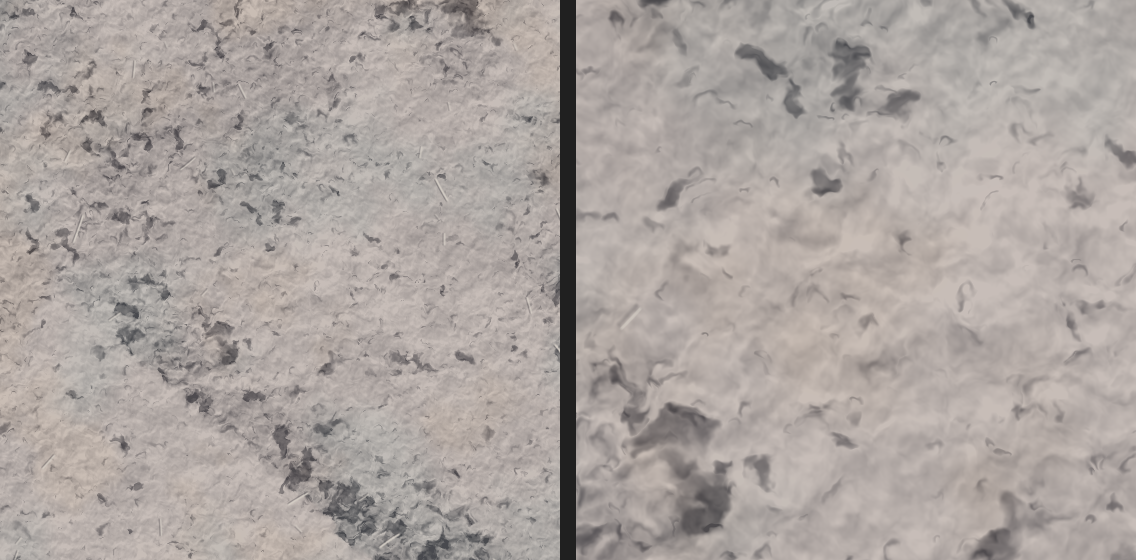
Left, the full canvas; right, a detail of the centre.
Give the GLSL for this texture, as a WebGL 1 fragment shader.

```glsl
precision highp float;
// Dry, trampled soil with a rough diagonal rut, dark pits and scattered straw.
// Layered noise gives relief lit from one side; warped cellular crescents make
// ragged pits, and a roughness map gathers them along the rut.

uniform vec2 u_resolution;

#define SOIL_LIGHT vec3(0.742, 0.706, 0.688)
#define SOIL_DARK vec3(0.285, 0.272, 0.288)
#define STRAW vec3(0.835, 0.810, 0.775)
#define GREY_TINT vec3(-0.026, -0.006, -0.004)
#define WARM_TINT vec3(0.010, 0.000, -0.014)
#define SUN vec2(0.35, -0.94)
#define BASE_TONE 0.91
#define RELIEF 1.15
#define PIT_DEPTH 0.56
#define BLOTCH_DEPTH 0.56
#define STRAW_CELLS 8.0

vec2 hash2(vec2 p) {
  vec3 q = fract(p.xyx * vec3(0.1031, 0.1030, 0.0973));
  q += dot(q, q.yzx + 33.33);
  return fract((q.xx + q.yz) * q.zy);
}

float noise(vec2 p) {
  vec2 i = floor(p), f = fract(p);
  f = f * f * (3.0 - 2.0 * f);
  float low = mix(hash2(i).x, hash2(i + vec2(1.0, 0.0)).x, f.x);
  float high = mix(hash2(i + vec2(0.0, 1.0)).x, hash2(i + 1.0).x, f.x);
  return mix(low, high, f.y);
}

float fbm(vec2 p) {
  float sum = 0.0, weight = 0.533;
  for (int i = 0; i < 4; i++) {
    sum += weight * noise(p);
    p = mat2(1.6, 1.2, -1.2, 1.6) * p + 17.3;
    weight *= 0.5;
  }
  return sum;
}

// Crescent shadows, one candidate per cell, kept where density allows.
float pits(vec2 p, float density) {
  float dark = 0.0;
  for (int y = -1; y <= 1; y++) {
    for (int x = -1; x <= 1; x++) {
      vec2 id = floor(p) + vec2(float(x), float(y));
      vec2 shape = hash2(id + 57.0), chance = hash2(id + 113.0);
      vec2 d = p - id - hash2(id);
      float a = mix(-0.6, 1.0, shape.x);
      d = mat2(cos(a), -sin(a), sin(a), cos(a)) * d;
      d /= mix(0.22, 0.60, shape.y * shape.y);
      float body = 1.0 - smoothstep(0.5, 1.05, length(d * vec2(0.75, 1.2)));
      float rim = smoothstep(0.4, 0.95, length(d + vec2(-0.15, 0.55)));
      float kept = smoothstep(0.0, 0.25, density - chance.x);
      dark = max(dark, body * rim * kept * mix(0.3, 1.0, chance.y));
    }
  }
  return dark;
}

// Thin tapered stalk inside its cell: x is the stalk, y its shadow.
vec2 straw(vec2 p, float pixel) {
  vec2 id = floor(p), r = hash2(id + 7.0), s = hash2(id + 31.0);
  vec2 d = fract(p) - mix(vec2(0.27), vec2(0.73), hash2(id));
  float a = mix(0.5, 2.4, r.x), halfLength = mix(0.06, 0.25, s.x * s.x);
  d = vec2(dot(d, vec2(cos(a), sin(a))), dot(d, vec2(-sin(a), cos(a))));
  d.y += 0.5 * (s.y - 0.5) * d.x * d.x;
  float along = 1.0 - smoothstep(0.75, 1.0, abs(d.x) / halfLength);
  float width = mix(0.006, 0.014, s.y);
  float stalk = 1.0 - smoothstep(width - pixel, width + pixel, abs(d.y));
  float shade = 1.0 - smoothstep(0.0, 0.02, abs(d.y - 0.022));
  return vec2(stalk, 0.4 * shade) * along * step(r.y, 0.27) * mix(0.4, 1.0, s.x);
}

void main() {
  vec2 p = gl_FragCoord.xy / u_resolution;
  float pixel = STRAW_CELLS / u_resolution.y;
  vec2 warp = vec2(fbm(p * 46.0), fbm(p * 46.0 + 40.0)) - 0.5;

  // Roughness: diagonal rut with one crisp edge, a dark corner, broad patches.
  float broad = fbm(p * 4.0 + 4.0);
  float rut = dot(p, vec2(0.652, 0.758)) - 0.431 + 0.08 * warp.x * 0.4;
  float band = smoothstep(-0.004, 0.012, rut) * (1.0 - smoothstep(0.02, 0.22, rut));
  band *= smoothstep(-0.05, 0.45, p.x);
  float corner = 1.0 - smoothstep(0.0, 0.20, length((p - vec2(0.77, 0.97)) * vec2(0.8, 1.2)));
  float rough = 0.85 * band + 0.7 * corner + 1.4 * (broad - 0.33);
  rough = clamp(rough - 0.25 * smoothstep(0.01, -0.03, rut), 0.0, 1.0);

  // Lit relief at two scales, fine grain and the pale lip beside the rut.
  vec2 ground = p + 0.026 * warp;
  float slope = fbm(ground * 30.0) - fbm((ground + SUN * 0.0055) * 30.0);
  vec2 crumb = p + 0.010 * warp;
  slope += 0.6 * (fbm(crumb * 62.0 + 5.0) - fbm((crumb + SUN * 0.004) * 62.0 + 5.0));
  float tone = BASE_TONE + RELIEF * slope * mix(0.65, 1.25, rough);
  tone += 0.24 * (fbm(p * 9.0 + 60.0) - 0.5) + 0.10 * (noise(p * 170.0) - 0.5);
  tone += 0.06 * smoothstep(-0.07, -0.01, rut) * (1.0 - smoothstep(-0.01, 0.005, rut));
  tone -= 0.15 * (rough - 0.3);

  // Ragged pits at two sizes, small dark clods and rarer hollows.
  float hollows = max(pits(ground * 40.0, 0.22 + 0.6 * rough),
                      0.8 * pits(ground * 72.0 + 9.0, 0.3 + 0.6 * rough));
  hollows *= smoothstep(0.22, 0.60, fbm(p * 65.0 + 33.0));
  float bias = 0.20 * (rough - 0.35);
  float clods = smoothstep(0.66, 0.78, fbm(ground * 38.0 + 90.0) + bias);
  float hollow = smoothstep(0.71, 0.81, fbm(ground * vec2(17.0, 22.0) + 150.0) + bias);
  tone -= PIT_DEPTH * hollows + BLOTCH_DEPTH * max(clods, hollow);

  // Grey and warm stains over the soil ramp.
  vec3 color = mix(SOIL_DARK, SOIL_LIGHT, clamp(tone, 0.05, 1.08));
  float grey = smoothstep(0.42, 0.68, fbm(p * 4.5 + 21.0) + 0.12 * band + 0.1 * corner);
  color += GREY_TINT * grey;
  color += WARM_TINT * smoothstep(0.48, 0.72, fbm(p * 7.0 + 73.0)) * (1.0 - grey);

  for (int i = 0; i < 2; i++) {
    vec2 stalk = straw(p * STRAW_CELLS + float(i) * vec2(20.43, 11.57), pixel);
    color = mix(color, SOIL_DARK, stalk.y);
    color = mix(color, STRAW, stalk.x);
  }
  gl_FragColor = vec4(color, 1.0);
}
```
